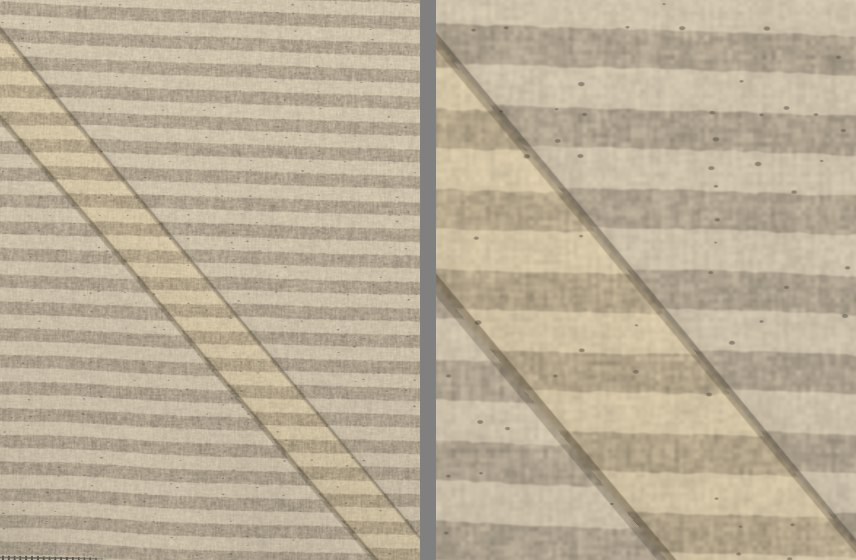
Left: the whole. Right: its middle third, enlarged.
Give the GLSL for this texture, as a Shadertoy shader.

```glsl
// Striped woven cloth with two diagonal pressed folds, drawn in units of canvas height.
// Each fold shifts the stripes a little; stretched value noise makes threads and slubs,
// and a hashed cell grid scatters flecks. A stitched hem peeks in at the lower left.

const vec3 CREAM = vec3(0.800, 0.753, 0.667);
const vec3 GREY = vec3(0.678, 0.632, 0.556);
const vec3 FOLD_SHADE = vec3(0.72, 0.71, 0.69);   // multiplier inside a crease
const vec3 BAND_WARMTH = vec3(1.025, 1.012, 0.965); // cloth between the creases
const vec3 FLECK = vec3(0.36, 0.33, 0.28);
const vec3 HEM_THREAD = vec3(0.27, 0.27, 0.25);

const float PERIOD = 0.0478;        // stripe repeat, about 21 down the cloth
const float GREY_SHARE = 0.49;      // grey part of each repeat
const float FIRST_STRIPE = 0.0156;  // centre of the top grey stripe at the left edge
const float THREADS = 384.0;        // threads per canvas height
const float FLECK_CELLS = 64.0;
const float HEM_LENGTH = 0.2;
const float HEM_PITCH = 0.0104;

// Creases run down to the right: depth at the left edge, then slope
const vec2 UPPER_FOLD = vec2(0.055, 1.212);
const vec2 LOWER_FOLD = vec2(0.211, 1.177);

float hash(vec2 p) {
    vec3 q = fract(vec3(p.xyx) * 0.1031);
    q += dot(q, q.yzx + 33.33);
    return fract((q.x + q.y) * q.z);
}

float noise(vec2 p) {
    vec2 i = floor(p), f = fract(p);
    f = f * f * (3.0 - 2.0 * f);
    return mix(mix(hash(i), hash(i + vec2(1, 0)), f.x),
               mix(hash(i + vec2(0, 1)), hash(i + vec2(1, 1)), f.x), f.y);
}

// Signed distance to a crease, positive to the upper right; p.y points down
float foldDistance(vec2 p, vec2 fold) {
    float bow = 0.006 * (noise(vec2(p.x * 5.0, fold.x * 90.0)) - 0.5);
    return (fold.x + fold.y * p.x + bow - p.y) / length(vec2(1.0, fold.y));
}

// Grey stripe coverage, with drift of the weave and a sag in the lower left
float stripeMask(vec2 p, float upper, float lower, float px) {
    float under = step(upper, 0.0), outer = step(lower, 0.0);
    float slope = mix(0.037, 0.021, p.y);
    float drift = slope * p.x + 0.003 * under + 0.004 * outer;
    drift += outer * 0.007 * smoothstep(0.08, 0.34, p.x) * smoothstep(0.35, 0.75, p.y);
    drift += 0.003 * (noise(p * vec2(7.0, 4.0)) - 0.5);
    float ragged = 0.0014 * (noise(p * vec2(150.0, 40.0)) - 0.5);
    float y = p.y - FIRST_STRIPE - drift + ragged;
    float d = abs(fract(y / PERIOD + 0.5) - 0.5) * PERIOD - 0.5 * GREY_SHARE * PERIOD;
    float soft = max(px, 0.0011);
    return 1.0 - smoothstep(-soft, soft, d);
}

// Fine warp and weft texture, centred on zero
float weave(vec2 p) {
    float weft = noise(p * THREADS * vec2(0.28, 1.0)) - 0.5;
    float warp = noise(p * THREADS * vec2(1.0, 0.22) + 71.0) - 0.5;
    float grain = noise(p * THREADS * 0.9 + 23.0) - 0.5;
    return 0.35 * weft + 0.4 * warp + 0.45 * grain;
}

// Sparse dark seed flecks, one candidate per cell
float fleckMask(vec2 p, float px) {
    vec2 cell = floor(p * FLECK_CELLS);
    vec2 centre = 0.25 + 0.5 * vec2(hash(cell + 3.0), hash(cell + 57.0));
    vec2 d = (fract(p * FLECK_CELLS) - centre) / FLECK_CELLS;
    float radius = mix(0.0006, 0.0016, hash(cell + 19.0));
    float dotShape = 1.0 - smoothstep(radius - px, radius + px, length(d * vec2(0.8, 1.2)));
    return dotShape * step(0.9, hash(cell + 131.0));
}

// Crease shading: narrow dark core with a faint skirt on its upper right
float creaseShade(float d, float halfWidth, float px) {
    float core = 1.0 - smoothstep(halfWidth - px, halfWidth + 1.5 * px, abs(d));
    float skirt = step(0.0, d) * exp(-d / 0.006);
    return core * mix(0.62, 1.0, smoothstep(-halfWidth, halfWidth, d)) + 0.22 * skirt * (1.0 - core);
}

// Running line and upright stitches along the bottom edge
float hemMask(vec2 p, float px) {
    float up = 1.0 - p.y;
    float line = 1.0 - smoothstep(0.0008, 0.0008 + px, abs(up - 0.0045 + 0.012 * p.x));
    float across = abs(fract(p.x / HEM_PITCH) - 0.5) * HEM_PITCH;
    float tick = (1.0 - smoothstep(0.0009, 0.0009 + px, across))
               * (1.0 - smoothstep(0.007, 0.007 + px, up + 0.02 * p.x));
    return max(0.7 * line, tick) * (1.0 - smoothstep(HEM_LENGTH - 0.04, HEM_LENGTH, p.x));
}

void mainImage(out vec4 fragColor, in vec2 fragCoord) {
    float px = 1.0 / iResolution.y;
    vec2 p = vec2(fragCoord.x, iResolution.y - fragCoord.y) * px;
    float upper = foldDistance(p, UPPER_FOLD);
    float lower = foldDistance(p, LOWER_FOLD);

    // Cloth: stripes, threads, slubs and flecks
    float grey = stripeMask(p, upper, lower, px);
    vec3 color = mix(CREAM, GREY, grey);
    float slub = noise(p * vec2(45.0, 190.0)) + noise(p * vec2(170.0, 35.0) + 9.0) - 1.0;
    color *= 1.0 + weave(p) * mix(0.13, 0.27, grey) + slub * mix(0.015, 0.055, grey);
    color = mix(color, FLECK, 0.55 * fleckMask(p, px));

    // Broad light: soft ripples below the folds and a dimmer lower edge
    float ripple = noise(vec2(p.x * 6.0 - p.y * 2.0, p.y * 2.0 + 4.0)) - 0.5;
    color *= 1.015 - 0.06 * p.y * p.y + 0.07 * ripple * step(lower, 0.0) * p.y;
    float between = smoothstep(-px, px, -upper) * smoothstep(-px, px, lower);
    color *= mix(vec3(1.0), BAND_WARMTH, between);

    // Creases, the upper one thinning toward the lower right
    float upperShade = creaseShade(upper, mix(0.0038, 0.0018, p.x / 0.75), px);
    float lowerShade = creaseShade(lower, 0.0042, px);
    color *= mix(vec3(1.0), FOLD_SHADE, max(upperShade, lowerShade));
    color *= 1.0 + 0.03 * (step(upper, 0.0) * exp(upper / 0.012) + step(lower, 0.0) * exp(lower / 0.012));

    color = mix(color, HEM_THREAD, 0.85 * hemMask(p, px));
    fragColor = vec4(clamp(color, 0.0, 1.0), 1.0);
}
```
